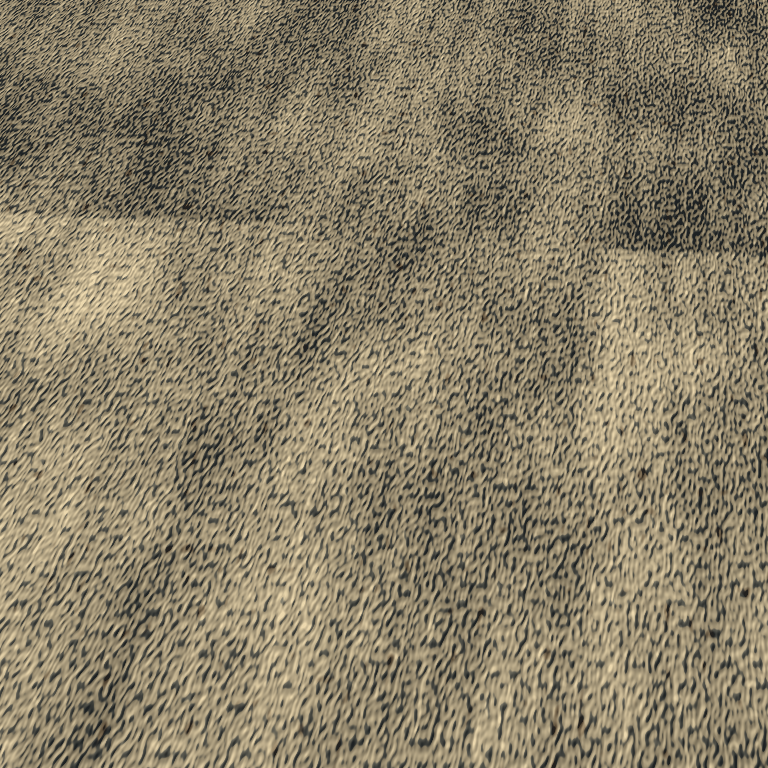
This texture is drawn by a WebGL 1 fragment shader. Its source:

```glsl
precision highp float;
// Worn, streaked carpet with a fine pebbled grain, receding in perspective.

uniform vec2 u_resolution;

const vec2 VANISHING_POINT = vec2(0.83, 2.1);
const float DEPTH_SCALE = 1.6;
const vec3 WOOL_TINT = vec3(1.0, 0.915, 0.735);
const vec3 CREVICE_TINT = vec3(-0.015, 0.012, 0.04);
const vec3 STAIN_TINT = vec3(0.02, -0.005, -0.02);

float hash(vec2 p) {
  vec3 q = fract(vec3(p.xyx) * 0.1031);
  q += dot(q, q.yzx + 33.33);
  return fract((q.x + q.y) * q.z);
}

vec2 gradient(vec2 cell) {
  float angle = 6.28318 * hash(cell);
  return vec2(cos(angle), sin(angle));
}

// Gradient noise, roughly -1 to 1.
float noise(vec2 p) {
  vec2 i = floor(p);
  vec2 f = p - i;
  vec2 w = f * f * f * (f * (f * 6.0 - 15.0) + 10.0);
  vec2 e = vec2(1.0, 0.0);
  float low = mix(dot(gradient(i), f),
                  dot(gradient(i + e.xy), f - e.xy), w.x);
  float high = mix(dot(gradient(i + e.yx), f - e.yx),
                   dot(gradient(i + e.xx), f - e.xx), w.x);
  return 1.4 * mix(low, high, w.y);
}

float fbm(vec2 p) {
  float sum = 0.0;
  float amplitude = 1.0;
  for (int i = 0; i < 4; i++) {
    sum += amplitude * noise(p);
    p = p * 2.03 + vec2(17.3, 9.1);
    amplitude *= 0.55;
  }
  return sum;
}

// Canvas position to carpet plane: x across the pile, y along it.
vec2 project(vec2 uv) {
  float depth = VANISHING_POINT.y - uv.y;
  return vec2((uv.x - VANISHING_POINT.x) / depth, DEPTH_SCALE / depth);
}

// Tone step across a seam: lighter in front, darker behind, fading away.
float seamTone(vec2 p, float left, float right, float row, float softness) {
  float column = smoothstep(left - softness, left + softness, p.x)
               * (1.0 - smoothstep(right - softness, right + softness, p.x));
  float offset = p.y - row + 0.04 * p.x;
  float behind = smoothstep(-0.003, 0.003, offset);
  return column * mix(0.07, -0.085, behind) * exp(-4.0 * abs(offset));
}

// Long fibres running along the pile.
float streaks(vec2 p) {
  return 0.6 * noise(p * vec2(48.0, 5.0))
       + 0.7 * noise(p * vec2(125.0, 15.0) + 41.0);
}

// Pebbled pile height in grain cells.
float pileHeight(vec2 cell) {
  return noise(cell) + 0.25 * noise(cell * 0.53 + 71.0);
}

void main() {
  vec2 uv = gl_FragCoord.xy / u_resolution;
  vec2 p = project(uv);

  // Broad wear and panel tones.
  float wear = 0.11 * fbm(p * vec2(9.0, 8.0) + vec2(3.7, 12.4));
  wear += seamTone(p, -1.0, -0.33, 1.137, 0.05);
  wear += seamTone(p, -0.035, 1.0, 1.122, 0.006);
  wear += 0.05 * (0.5 - uv.y) + 0.04 * (0.45 - uv.x);
  float fibre = streaks(p);

  // Grain: relief lit from one side, with narrow dark crevices.
  vec2 cell = vec2(p.x - 0.12 * p.y, p.y) * vec2(340.0, 175.0);
  cell.x += 0.5 * noise(p * vec2(90.0, 70.0));
  float height = pileHeight(cell);
  float relief = height - pileHeight(cell + vec2(0.38, -0.2));
  float worn = height + 1.2 * wear + 0.12 * fibre;
  float crevice = 1.0 - smoothstep(-0.45, -0.06, worn);

  // Scattered stains and pale flakes.
  float speck = noise(p * vec2(125.0, 80.0) + 23.0);
  float stain = smoothstep(0.5, 0.8, speck - 0.2 * fibre);
  float flake = smoothstep(0.35, 0.8, noise(p * vec2(210.0, 130.0) + 57.0)
                                      + 0.2 * fibre);

  float tone = 0.595 + wear + 0.075 * fibre;
  tone += 0.1 * height + 0.2 * relief;
  tone += 0.13 * flake - 0.18 * stain - 0.23 * crevice;
  tone = clamp(tone, 0.13, 0.93);

  vec3 color = tone * WOOL_TINT + CREVICE_TINT * crevice + STAIN_TINT * stain;
  gl_FragColor = vec4(color, 1.0);
}
```
